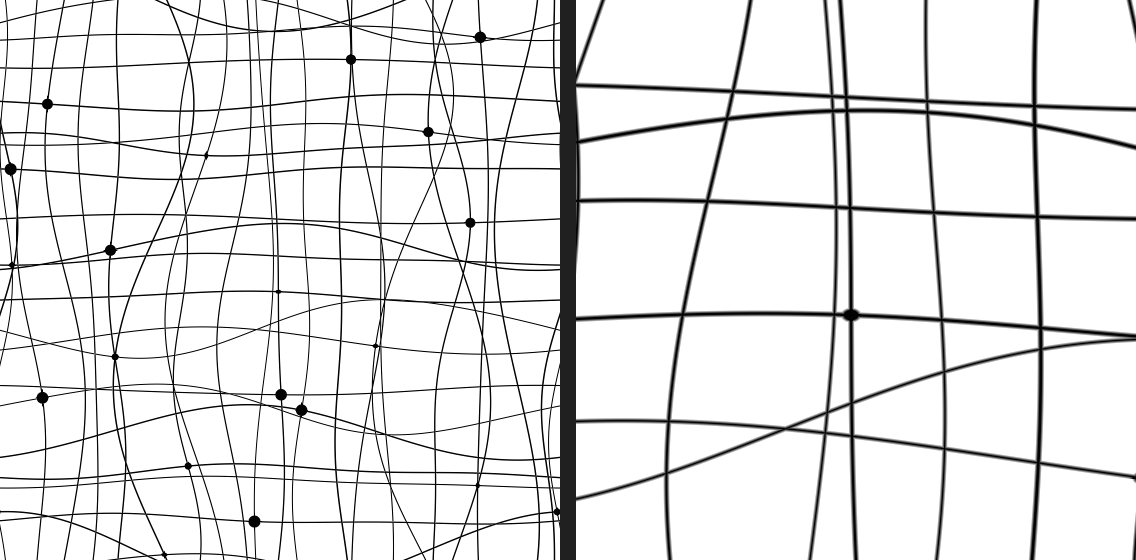
Left, the full canvas; right, a detail of the centre.
This pattern is drawn by a three.js fragment shader. Its source:

```glsl
// Irregular net of thin wavy black threads on white, with knots at some crossings.
varying vec2 vUv;

const int COLUMNS = 21;           // threads running up
const int ROWS = 20;              // threads running across
const int KNOTS = 20;
const float KNOT_STRIDE = 8.0;    // columns skipped from one knot to the next
const float JITTER = 0.95;        // spacing irregularity, in thread gaps
const float THIN = 0.0018;        // thread widths
const float THICK = 0.0027;
const float EDGE = 0.0017;        // width of the smoothed edge
const vec2 ROW_SWAY = vec2(0.008, 0.075);     // least and most slow sway
const vec2 COLUMN_SWAY = vec2(0.009, 0.075);
const float ROW_RIPPLE = 0.006;   // most of the faster second wave
const float COLUMN_RIPPLE = 0.019;
const vec3 PAPER = vec3(1.0);
const vec3 INK = vec3(0.01);
const float TAU = 6.2831853;

float hash(float n, float salt) {
  return fract(sin(dot(vec2(n, salt), vec2(12.9898, 78.233))) * 43758.545);
}

vec2 wrapCentered(vec2 p) {
  return fract(p + 0.5) - 0.5;
}

// Two layered sines: position of a thread and its slope at t.
vec2 wave(float t, float base, float sway, float peak, float ripple, float shift) {
  float a = TAU * (t - peak);
  float b = TAU * (2.0 * t + shift);
  return vec2(base + sway * cos(a) + ripple * sin(b),
              TAU * (2.0 * ripple * cos(b) - sway * sin(a)));
}

vec2 rowThread(float id, float x) {
  float base = (id + 0.5 + JITTER * (hash(id, 1.0) - 0.5)) / float(ROWS);
  float h = hash(id, 2.0);
  float sway = mix(ROW_SWAY.x, ROW_SWAY.y, h * h * h);
  sway *= hash(id, 3.0) < 0.35 ? -1.0 : 1.0;
  float peak = mix(0.22, 0.58, hash(id, 4.0));
  return wave(x, base, sway, peak, ROW_RIPPLE * hash(id, 5.0), hash(id, 6.0));
}

vec2 columnThread(float id, float y) {
  float base = (id + 0.5 + JITTER * (hash(id, 11.0) - 0.5)) / float(COLUMNS);
  float h = hash(id, 12.0);
  float sway = mix(COLUMN_SWAY.x, COLUMN_SWAY.y, h * h * h);
  float ripple = COLUMN_RIPPLE * hash(id, 15.0) * hash(id, 17.0);
  return wave(y, base, sway, hash(id, 14.0), ripple, hash(id, 16.0));
}

// Signed distance to a thread, given the offset across it and its slope.
float threadDistance(float offset, float slope, float salt, float id) {
  float d = abs(fract(offset + 0.5) - 0.5) * inversesqrt(1.0 + slope * slope);
  return d - 0.5 * mix(THIN, THICK, hash(id, salt));
}

// Round body with four concave points along the threads.
float knotDistance(vec2 p, float body, float spike) {
  vec2 q = sqrt(abs(p) + 1e-7);
  float star = (q.x + q.y) * (q.x + q.y) - spike;
  return min(length(p) - body, star * 0.6);
}

// Where a column meets a row, by fixed-point iteration.
vec2 crossing(float column, float row) {
  vec2 p = vec2((column + 0.5) / float(COLUMNS), (row + 0.5) / float(ROWS));
  for (int i = 0; i < 4; i++) {
    p.x = columnThread(column, p.y).x;
    p.y = rowThread(row, p.x).x;
  }
  return p;
}

float coverage(float d) {
  return clamp(0.5 - d / EDGE, 0.0, 1.0);
}

void main() {
  float d = 1.0;

  // Threads
  for (int i = 0; i < ROWS; i++) {
    float id = float(i);
    vec2 w = rowThread(id, vUv.x);
    d = min(d, threadDistance(vUv.y - w.x, w.y, 7.0, id));
  }
  for (int i = 0; i < COLUMNS; i++) {
    float id = float(i);
    vec2 w = columnThread(id, vUv.y);
    d = min(d, threadDistance(vUv.x - w.x, w.y, 18.0, id));
  }

  // Knots: large round, pointed, and small stretched ones
  for (int i = 0; i < KNOTS; i++) {
    float id = float(i);
    float column = mod(id * KNOT_STRIDE + floor(5.0 * hash(id, 21.0)), float(COLUMNS));
    vec2 p = wrapCentered(vUv - crossing(column, id));
    float kind = hash(id, 22.0);
    if (kind < 0.4) {
      d = min(d, knotDistance(p, mix(0.0088, 0.0108, hash(id, 23.0)), 0.017));
    } else if (kind < 0.7) {
      d = min(d, knotDistance(p, mix(0.0045, 0.0065, hash(id, 23.0)), 0.0125));
    } else {
      vec2 stretch = hash(id, 24.0) < 0.5 ? vec2(0.7, 1.0) : vec2(1.0, 0.7);
      d = min(d, knotDistance(p * stretch, 0.0037, 0.008));
    }
  }

  gl_FragColor = vec4(mix(PAPER, INK, coverage(d)), 1.0);
}
```
